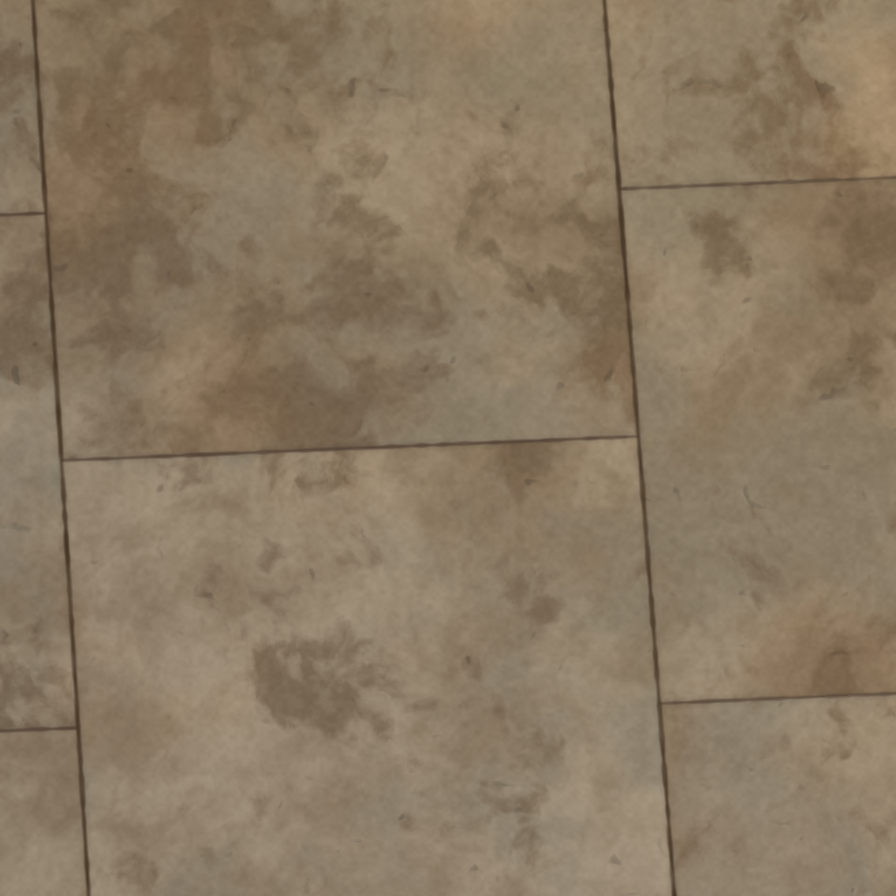
This texture is drawn by a three.js fragment shader. Its source:

```glsl
// Mottled beige stone floor tiles in staggered columns with thin dark brown joints.
varying vec2 vUv;

float hash(vec2 p) {
  vec3 q = fract(vec3(p.xyx) * 0.1031);
  q += dot(q, q.yzx + 33.33);
  return fract((q.x + q.y) * q.z);
}

float noise(vec2 p) {
  vec2 cell = floor(p), f = fract(p);
  f = f * f * (3.0 - 2.0 * f);
  return mix(mix(hash(cell), hash(cell + vec2(1.0, 0.0)), f.x),
             mix(hash(cell + vec2(0.0, 1.0)), hash(cell + 1.0), f.x), f.y);
}

float fbm(vec2 p) {
  float sum = 0.0, amplitude = 0.5;
  for (int i = 0; i < 5; i++) {
    sum += amplitude * noise(p);
    p = mat2(0.8, 0.6, -0.6, 0.8) * p * 2.03 + 17.3;
    amplitude *= 0.55;
  }
  return sum / 1.055;
}

// Stone face: cloudy base, grey veils, broken brown stains and fine grain
vec3 stone(vec2 p) {
  vec2 warp = vec2(fbm(p * 9.0), fbm(p * 9.0 + 41.0)) - 0.5;
  vec2 q = p + warp * 0.06;
  float cloud = fbm(q * 7.0 + 7.0);
  float veil = fbm(q * 5.0 + 63.0);
  float stain = fbm(q * 8.0 + 23.0);
  float detail = fbm(q * 32.0 + 90.0);

  vec3 color = mix(vec3(0.53, 0.46, 0.37), vec3(0.607, 0.543, 0.453),
                   smoothstep(0.28, 0.7, cloud + 0.25 * (detail - 0.5)));
  color = mix(color, vec3(0.525, 0.485, 0.415), 0.65 * smoothstep(0.44, 0.64, veil));
  float brown = smoothstep(0.48, 0.78, stain + 0.65 * (detail - 0.5));
  color = mix(color, vec3(0.43, 0.36, 0.28), 0.8 * brown);
  color += vec3(0.016, 0.002, -0.006) * smoothstep(0.5, 0.7, fbm(p * 4.5 + 130.0));

  // Sparse small pits and grain
  float pit = smoothstep(0.86, 0.98, noise(q * 60.0 + 11.0)) * smoothstep(0.5, 0.65, detail);
  color *= 1.0 - 0.14 * pit;
  color += 0.05 * (detail - 0.5) + 0.03 * (noise(p * 130.0) - 0.5);
  color += 0.02 * (noise(p * 240.0 + 70.0) - 0.5);
  return color;
}

void main() {
  vec2 p = vUv;
  vec2 wobble = vec2(noise(p * 85.0), noise(p * 85.0 + 50.0)) - 0.5;

  // Leaning columns, narrowing slightly towards the top
  float columnWidth = 0.6536 - 0.0156 * p.y;
  float u = (p.x - 0.099 + 0.0625 * p.y) / columnWidth;
  float column = floor(u);

  // Rows tilt gently; alternate columns are shifted by about half a tile
  float shift = 0.299 * mod(column + 1.0, 2.0);
  float v = (p.y - 0.042 * p.x - 0.184 - shift) / 0.576;
  vec2 tile = vec2(column, floor(v));

  // Each tile has its own piece of stone and a slight tone change
  vec2 seed = vec2(hash(tile + 12.0), hash(tile + 31.0));
  vec3 color = stone(p + seed * 20.0);
  color *= 1.0 + 0.025 * hash(tile + 57.0);

  // Warm light at the upper right, cooler light below
  color *= mix(vec3(0.985, 0.995, 1.015), vec3(1.025, 1.0, 0.95),
               smoothstep(0.2, 1.6, p.x * 0.6 + p.y));
  color *= 1.0 - 0.04 * smoothstep(0.25, 0.0, p.x);

  // Distance to the nearest joint in each direction
  float sideDistance = abs(fract(u + 0.5) - 0.5) * columnWidth + 0.0016 * wobble.x;
  float endDistance = abs(fract(v + 0.5) - 0.5) * 0.576 + 0.0016 * wobble.y;

  // Faint shade beside the joints, then the soft, unevenly worn joints
  color *= 1.0 - 0.07 * smoothstep(0.009, 0.0, min(sideDistance, endDistance));
  float sideJoint = smoothstep(0.0044, 0.0002, sideDistance);
  float endJoint = smoothstep(0.0036, 0.0, endDistance);
  float wear = 0.65 + 0.35 * noise(p * 50.0 + 5.0);
  float endWear = wear * (p.x > 0.7 ? 0.8 : 1.0);
  color = mix(color, vec3(0.33, 0.265, 0.215), endJoint * endWear);
  color = mix(color, vec3(0.275, 0.21, 0.145), sideJoint * wear);

  gl_FragColor = vec4(color, 1.0);
}
```
